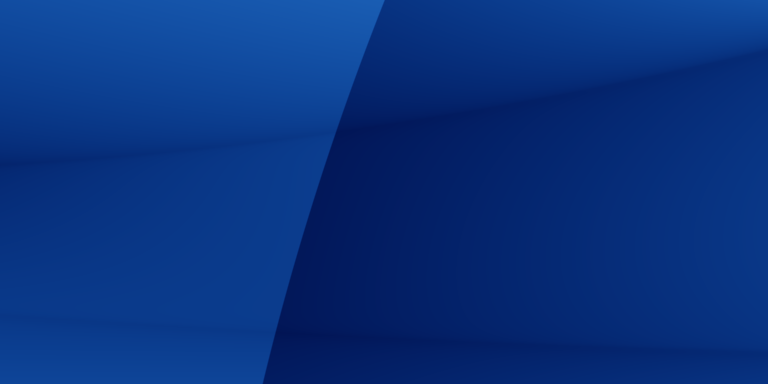
A WebGL 1 fragment shader for this background:

```glsl
precision highp float;
// Deep blue folded sheets, split by a slanted edge into a lit and a shaded panel.

uniform vec2 u_resolution;

// Brightness of three stacked folds; each pair holds (lower, upper) brightness.
float foldShade(float y, float highCrease, float lowCrease, vec2 top, vec2 middle, vec2 bottom) {
  float topPos = clamp((y - highCrease) / (1.0 - highCrease), 0.0, 1.0);
  float midPos = clamp((y - lowCrease) / (highCrease - lowCrease), 0.0, 1.0);
  float lowPos = clamp(y / lowCrease, 0.0, 1.0);
  float shade = mix(bottom.x, bottom.y, lowPos);
  shade = mix(shade, mix(middle.x, middle.y, midPos), smoothstep(-0.012, 0.012, y - lowCrease));
  return mix(shade, mix(top.x, top.y, pow(topPos, 0.75)),
             smoothstep(-0.012, 0.008, y - highCrease));
}

// Blue ramp driven by its green channel.
vec3 blueRamp(float g) {
  return vec3(0.75 * g * g, g, 0.2 + 1.74 * g - g * g);
}

void main() {
  vec2 uv = gl_FragCoord.xy / u_resolution;
  float x = uv.x;
  float y = uv.y;

  // Curves of the two creases and of the slanted edge
  float highCrease = 0.57 + 0.115 * x + 0.185 * x * x;
  float lowCrease = 0.18 - 0.145 * x + 0.048 * x * x;
  float side = x - (0.342 + 0.12 * y + 0.039 * y * y);

  // Lit panel on the left
  float lit = foldShade(y, highCrease, lowCrease,
    vec2(0.15 + 0.18 * x, 0.30 + 0.13 * x),
    vec2(0.23 + 0.02 * x, 0.16 + 0.19 * x),
    vec2(0.27, 0.22 + 0.03 * x));

  // Shaded panel on the right, brightening away from the edge
  float away = max(side, 0.0);
  float midPos = clamp((y - lowCrease) / (highCrease - lowCrease), 0.0, 1.0);
  float bulge = 0.2 * away * midPos * (1.0 - midPos);
  float shaded = foldShade(y, highCrease, lowCrease,
    vec2(0.095 + 0.17 * (x - 0.43), 0.20 + 0.24 * (x - 0.5)),
    vec2(0.092 + 0.16 * away + bulge),
    vec2(0.11 + 0.14 * away, 0.09 + 0.13 * away));

  // Soft dark lines along the creases
  float creaseShadow = 0.012 * exp(-abs(y - highCrease) / 0.02)
                     + 0.014 * exp(-abs(y - lowCrease) / 0.018);

  float pixel = 1.0 / u_resolution.x;
  float shade = mix(lit, shaded, smoothstep(-pixel, pixel, side)) - creaseShadow;
  gl_FragColor = vec4(blueRamp(shade), 1.0);
}
```
